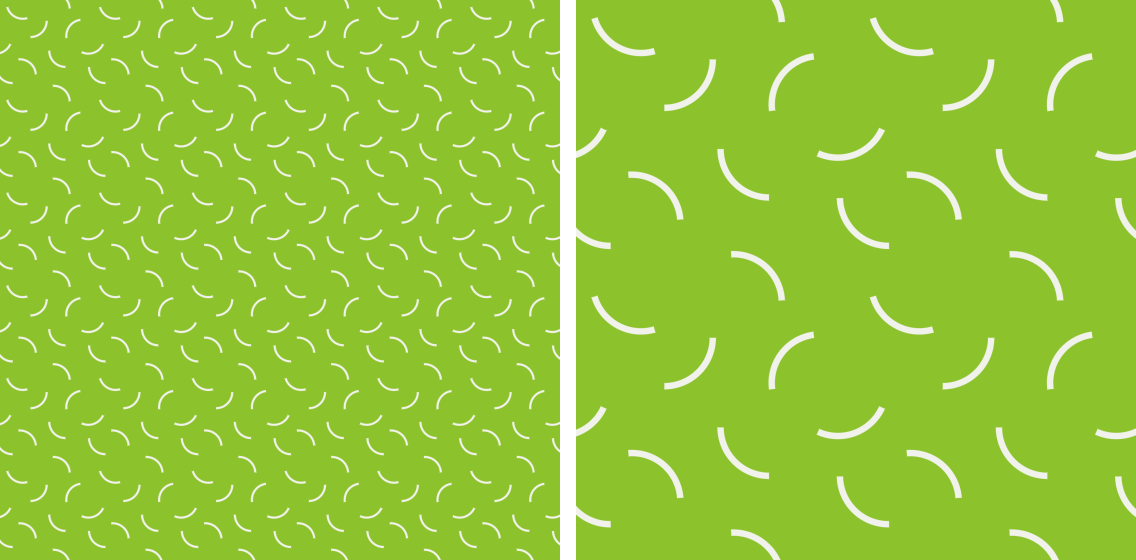
Left: the whole. Right: its middle third, enlarged.
This pattern is drawn by a Shadertoy shader. Its source:

```glsl
// Scattered off-white quarter arcs repeating on a square grid over lime green.

// Signed distance to a quarter-circle stroke with flat ends, bulging along +x.
// The midpoint of its chord lies at the origin.
float quarterArc(vec2 p, float radius, float halfWidth) {
    p.x += radius * 0.7071;
    p.y = abs(p.y);
    float ring = abs(length(p) - radius) - halfWidth;
    float ends = (p.y - p.x) * 0.7071;
    return max(ring, ends);
}

void mainImage(out vec4 fragColor, in vec2 fragCoord) {
    // Chord midpoint within the tile, then bulge direction in degrees
    const vec3 arcs[8] = vec3[8](
        vec3(0.186, 0.864, -118.7),
        vec3(0.416, 0.688,  -45.0),
        vec3(0.791, 0.688,  142.6),
        vec3(0.996, 0.481,  -69.3),
        vec3(0.618, 0.366, -135.0),
        vec3(0.293, 0.280,   49.2),
        vec3(0.048, 0.191, -134.2),
        vec3(0.660, 0.992,   47.6));

    // Tile space, anchored at the top left corner
    float repeats = 6.035;
    vec2 tilePos = (fragCoord - vec2(0.0, iResolution.y)) / iResolution.y * repeats;
    float pixel = repeats / iResolution.y;

    // Nearest arc, each wrapped across tile borders
    float dist = 1.0;
    for (int i = 0; i < 8; i++) {
        vec2 offset = tilePos - arcs[i].xy;
        offset -= round(offset);
        float angle = radians(arcs[i].z);
        vec2 bulge = vec2(cos(angle), sin(angle));
        vec2 local = vec2(dot(offset, bulge), dot(offset, vec2(-bulge.y, bulge.x)));
        dist = min(dist, quarterArc(local, 0.174, 0.0115));
    }

    // Stroke over ground
    float ink = 1.0 - smoothstep(-0.75 * pixel, 0.75 * pixel, dist);
    vec3 color = mix(vec3(0.55, 0.76, 0.17), vec3(0.95, 0.95, 0.93), ink);
    fragColor = vec4(color, 1.0);
}
```
